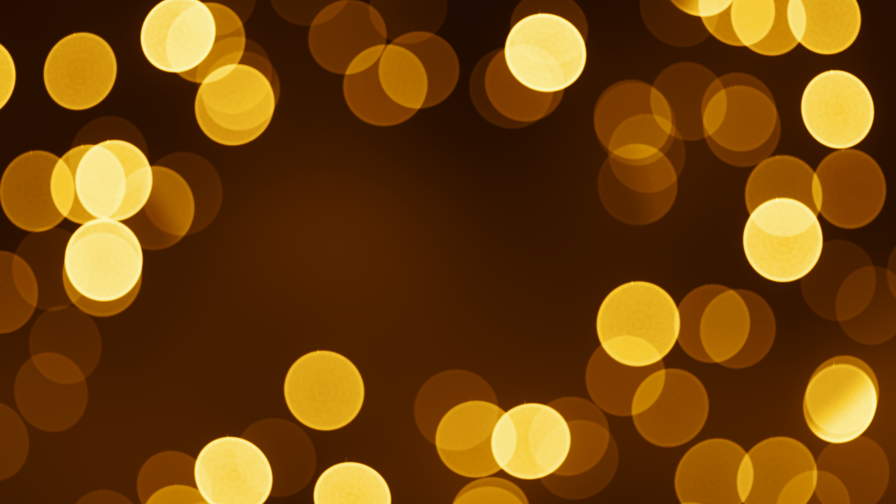
This background is drawn by a Shadertoy shader. Its source:

```glsl
float hash(vec2 p) {
    vec3 q = fract(p.xyx * vec3(0.1031, 0.1030, 0.0973));
    q += dot(q, q.yzx + 33.33);
    return fract((q.x + q.y) * q.z);
}

float noise(vec2 p) {
    vec2 i = floor(p), f = fract(p);
    f = f * f * (3.0 - 2.0 * f);
    return mix(mix(hash(i), hash(i + vec2(1, 0)), f.x),
               mix(hash(i + vec2(0, 1)), hash(i + vec2(1, 1)), f.x), f.y);
}

float glow(vec2 p, vec2 center, vec2 size) {
    vec2 d = (p - center) / size;
    return exp(-dot(d, d));
}

// Dark brown through amber to pale yellow
vec3 amberRamp(float t) {
    vec3 stops[7] = vec3[7](
        vec3(0.08, 0.025, 0.005), vec3(0.16, 0.06, 0.0), vec3(0.32, 0.14, 0.0),
        vec3(0.52, 0.25, 0.0), vec3(0.78, 0.51, 0.0), vec3(0.96, 0.78, 0.17),
        vec3(0.99, 0.97, 0.76));
    float x = clamp(t, 0.0, 1.0) * 6.0;
    int i = min(int(x), 5);
    return mix(stops[i], stops[i + 1], x - float(i));
}

// Brightness of one out-of-focus light; v is the offset from its center
float bokeh(vec2 v, vec2 outward, float radius, float power, float seed) {
    // Lens vignetting narrows discs along the outward direction
    float along = dot(v, outward);
    float d = length(v + outward * along * 0.1);
    float edge = d - radius;
    float disc = smoothstep(0.003, -0.003, edge);
    float rim = exp(-pow((edge + 0.005) / 0.0035, 2.0));
    float rings = 0.01 * sin(d * 430.0) * smoothstep(radius, 0.0, d);
    float grain = 0.03 * (noise(v * 190.0 + seed * 70.0) - 0.5);
    float body = 0.95 + 0.05 * d / radius + rings + grain;

    // A few lights are partly hidden
    float angle = seed * 40.0;
    float side = dot(v, vec2(cos(angle), sin(angle))) / radius;
    body *= mix(1.0, 0.5 + 0.5 * smoothstep(-0.4, 0.5, side), step(0.9, seed));

    float tick = smoothstep(0.003, 0.001, length((v - vec2(-0.012, radius - 0.002)) * vec2(1.0, 0.4)));
    float halo = 0.09 * power * exp(-max(edge, 0.0) * 45.0) * (1.0 - disc);
    return power * (disc * (body + 0.09 * rim) + halo + 0.15 * tick);
}

void mainImage(out vec4 fragColor, in vec2 fragCoord) {
    vec2 uv = fragCoord / iResolution.xy;
    float aspect = iResolution.x / iResolution.y;
    vec2 p = vec2(uv.x * aspect, uv.y);

    // Blurred warm backdrop, darkest along the top and at the right
    float light = 0.1 + 0.2 * glow(uv, vec2(0.36, 0.56), vec2(0.2, 0.25))
                + 0.23 * glow(uv, vec2(0.55, 0.2), vec2(0.36, 0.32))
                + 0.25 * glow(uv, vec2(1.0, 0.08), vec2(0.22, 0.32))
                + 0.2 * glow(uv, vec2(0.0, 0.0), vec2(0.28, 0.34))
                + 0.14 * glow(uv, vec2(0.8, 0.75), vec2(0.2, 0.25))
                + 0.14 * (noise(p * 3.2 + 4.0) - 0.45);
    light = max(light, 0.0);

    // Lights scattered on a broad elliptic band around the open middle
    for (int i = 0; i < 100; i++) {
        float n = float(i);
        float angle = n * 2.39996 + 0.6 * hash(vec2(n, 3.0));
        float reach = sqrt(mix(0.21, 1.85, hash(vec2(n, 11.0))));
        vec2 place = reach * vec2(cos(angle), sin(angle));
        vec2 center = (0.5 + 0.5 * place) * vec2(aspect, 1.0);
        vec2 outward = normalize(place * vec2(aspect, 1.0)) * min(reach, 1.0);
        float radius = mix(0.078, 0.085, hash(vec2(n, 23.0)));
        float power = 0.12 + 0.8 * pow(hash(vec2(n, 37.0)), 2.2);
        float a = bokeh(p - center, outward, radius, power, hash(vec2(n, 51.0)));
        light = 1.0 - (1.0 - light) * (1.0 - min(a, 1.0));
    }

    fragColor = vec4(amberRamp(light), 1.0);
}
```
